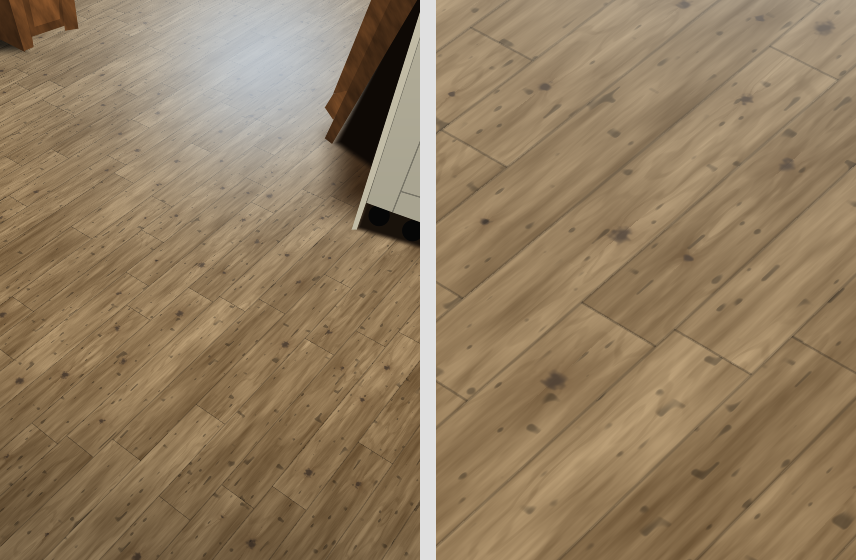
Left, the full canvas; right, a detail of the centre.
This texture is drawn by a WebGL 2 fragment shader. Its source:

```glsl
#version 300 es
precision highp float;
// Oak plank floor seen in perspective, with a cool window glare at the far end.
// Two vanishing points give plane coordinates for planks, grain and knots;
// convex quads lay the furniture and its shadows over the floor.
uniform vec2 u_resolution;
out vec4 fragColor;

float hash(vec2 p) {
  vec3 q = fract(p.xyx * vec3(0.1031, 0.1030, 0.0973));
  q += dot(q, q.yzx + 33.33);
  return fract((q.x + q.y) * q.z);
}

float noise(vec2 p) {
  vec2 i = floor(p), f = fract(p);
  f = f * f * (3.0 - 2.0 * f);
  return mix(mix(hash(i), hash(i + vec2(1, 0)), f.x),
             mix(hash(i + vec2(0, 1)), hash(i + vec2(1, 1)), f.x), f.y);
}

float fbm(vec2 p) {
  float sum = 0.0, amp = 0.5;
  for (int i = 0; i < 4; i++) {
    sum += amp * noise(p);
    p = p * 2.03 + 17.1;
    amp *= 0.5;
  }
  return sum / 0.9375;
}

// Signed distance to the right of the line a-b
float side(vec2 p, vec2 a, vec2 b) {
  vec2 e = normalize(b - a);
  return (p.x - a.x) * e.y - (p.y - a.y) * e.x;
}

// Coverage of a convex quad with clockwise corners
float quad(vec2 p, vec2 a, vec2 b, vec2 c, vec2 d, float blur) {
  float s = min(min(side(p, a, b), side(p, b, c)), min(side(p, c, d), side(p, d, a)));
  return smoothstep(-blur, blur, s);
}

vec3 floorColor(vec2 p) {
  // Plane coordinates: x across the planks, y along them
  float depth = 1.77 - p.y;
  vec2 plane = vec2(p.x - 1.82, p.x + 1.82) / depth;
  float across = plane.x / 0.057 + 0.28;
  float row = floor(across);
  float along = plane.y / 0.45 + hash(vec2(row + 90.0, 3.0));
  vec2 plank = vec2(row, floor(along)) + 60.0;
  vec2 cell = vec2(fract(across), fract(along));
  vec2 shift = vec2(hash(plank), hash(plank + 9.7)) * 40.0;

  // Knots: one possible in each third of a plank
  float third = floor(cell.y * 3.0);
  vec2 seed = plank * 3.0 + vec2(third * 7.0, third);
  vec2 centre = vec2(0.25 + 0.5 * hash(seed), (third + 0.3 + 0.4 * hash(seed + 4.0)) / 3.0);
  vec2 offset = (cell - centre) * vec2(0.057, 0.45);
  float size = mix(0.003, 0.0085, hash(seed + 8.0)) * step(0.52, hash(seed + 2.0));
  float knotDist = length(offset * vec2(1.0, 0.72)) + 0.004 * (noise(plane * 300.0) - 0.5);
  float knot = size > 0.0 ? 1.0 - smoothstep(size * 0.25, size, knotDist) : 0.0;
  float halo = size > 0.0 ? exp(-knotDist / (size * 1.6)) : 0.0;

  // Fine streaks, wide figure and curved growth rings
  vec2 warped = plane + vec2(0.006 * halo * sign(offset.x), 0.0);
  float streak = fbm(vec2(warped.x * 190.0, warped.y * 15.0) + shift);
  float figure = fbm(vec2(warped.x * 38.0, warped.y * 6.0) + shift.yx);
  float ring = 0.5 + 0.5 * sin(figure * 42.0 + warped.x * 90.0);
  float cloud = fbm(plane * vec2(12.0, 6.0) + 30.0);
  float tone = 0.53 + 0.34 * (hash(plank + 5.0) - 0.5) + 0.75 * (streak - 0.5);
  tone += 0.75 * (figure - 0.5) + 0.3 * (cloud - 0.5);
  tone -= 0.15 * smoothstep(0.55, 1.0, ring) * smoothstep(0.35, 0.65, figure);
  vec3 wood = mix(vec3(0.40, 0.305, 0.19), vec3(0.70, 0.59, 0.435), clamp(tone, 0.0, 1.0));
  wood = mix(wood, vec3(0.37, 0.26, 0.15), 0.45 * halo);
  wood = mix(wood, vec3(0.25, 0.20, 0.16), 0.8 * knot);

  // Small dark flecks
  float fleck = noise(plane * vec2(170.0, 65.0) + shift);
  wood *= 1.0 - 0.3 * smoothstep(0.86, 0.97, fleck);

  // Thin seams between rows and at plank ends
  float seam = min(cell.x, 1.0 - cell.x) * 0.057 * depth;
  float joint = min(cell.y, 1.0 - cell.y) * 0.45 * depth;
  wood *= 1.0 - 0.20 * (1.0 - smoothstep(0.0004, 0.0022, seam));
  wood *= 1.0 - 0.24 * (1.0 - smoothstep(0.0004, 0.0022, joint));

  // Room light, dim near corners, and window glare
  wood *= 0.80 + 0.24 * smoothstep(0.0, 0.48, p.y + 0.25 * p.x);
  wood *= 1.0 - 0.18 * smoothstep(0.35, 0.0, p.x) * smoothstep(0.65, 1.0, p.y);
  float haze = exp(-dot((p - vec2(0.44, 1.0)) / vec2(0.36, 0.38), (p - vec2(0.44, 1.0)) / vec2(0.36, 0.38)));
  float glare = exp(-pow(length((p - vec2(0.47, 0.89)) / vec2(0.19, 0.19)), 2.0));
  wood = mix(wood, vec3(0.77, 0.76, 0.73), 0.55 * haze);
  wood = mix(wood, vec3(0.78, 0.84, 0.91), 0.68 * glare);

  // Soft shadows by the furniture
  float shade = quad(p, vec2(0.60, 0.64), vec2(0.60, 0.75), vec2(0.80, 0.90), vec2(0.80, 0.55), 0.045);
  float under = quad(p, vec2(-0.1, 0.905), vec2(-0.1, 1.1), vec2(0.04, 1.0), vec2(0.045, 0.91), 0.012);
  return wood * mix(vec3(1), vec3(0.38, 0.30, 0.22), shade) * (1.0 - 0.75 * under);
}

void main() {
  vec2 p = gl_FragCoord.xy / u_resolution.y;
  p.x *= 0.75 * u_resolution.y / u_resolution.x;
  vec3 color = floorColor(p);
  float e = 0.001;
  vec3 oak = vec3(0.40, 0.25, 0.13) * (0.7 + 0.6 * fbm(p * mat2(90, 45, -12, 25)));

  // Small wooden cabinet, upper left
  color = mix(color, oak * 0.6, quad(p, vec2(-0.1, 0.98), vec2(-0.1, 1.1), vec2(0.02, 1.1), vec2(0.045, 0.907), e));
  color = mix(color, oak * 1.05, quad(p, vec2(0.043, 0.909), vec2(0.01, 1.02), vec2(0.045, 1.02), vec2(0.060, 0.916), e));
  color = mix(color, oak * 0.85, quad(p, vec2(0.056, 0.934), vec2(0.035, 1.02), vec2(0.12, 1.02), vec2(0.118, 0.955), e));
  color = mix(color, oak * 1.12, quad(p, vec2(0.062, 0.952), vec2(0.047, 1.02), vec2(0.104, 1.02), vec2(0.107, 0.966), e));
  color = mix(color, oak, quad(p, vec2(0.116, 0.945), vec2(0.108, 1.02), vec2(0.130, 1.02), vec2(0.140, 0.949), e));

  // Leaning boards and the dark gap behind them
  color = mix(color, vec3(0.055, 0.035, 0.02), quad(p, vec2(0.60, 0.745), vec2(0.74, 1.02), vec2(0.78, 1.02), vec2(0.665, 0.70), 0.008));
  color = mix(color, oak * 0.8, quad(p, vec2(0.595, 0.833), vec2(0.671, 1.02), vec2(0.72, 1.02), vec2(0.625, 0.83), e));
  color = mix(color, oak * 0.95, quad(p, vec2(0.580, 0.808), vec2(0.595, 0.832), vec2(0.635, 0.842), vec2(0.595, 0.786), e));
  color = mix(color, oak * 0.65, quad(p, vec2(0.580, 0.753), vec2(0.707, 1.02), vec2(0.757, 1.02), vec2(0.593, 0.743), e));

  // Painted cabinet: toe space, feet, side panel, door and grooves
  color = mix(color, vec3(0.10, 0.07, 0.045), quad(p, vec2(0.637, 0.592), vec2(0.655, 0.64), vec2(0.78, 0.60), vec2(0.78, 0.55), 0.006));
  for (int i = 0; i < 2; i++) {
    float foot = length(p - vec2(0.677, 0.615) - float(i) * vec2(0.06, -0.027)) - 0.019;
    color = mix(vec3(0.025), color, smoothstep(-e, e, foot));
  }
  vec3 paint = vec3(0.70, 0.68, 0.60);
  color = mix(color, paint * 1.08, quad(p, vec2(0.628, 0.590), vec2(0.755, 0.995), vec2(0.765, 0.96), vec2(0.637, 0.590), e));
  float door = quad(p, vec2(0.654, 0.638), vec2(0.755, 0.950), vec2(0.765, 0.598), vec2(0.703, 0.620), e);
  color = mix(color, paint * (0.84 + 0.16 * p.y), door);
  float upright = abs(side(p, vec2(0.704, 0.629), vec2(0.75, 0.746)));
  float rail = abs(side(p, vec2(0.713, 0.659), vec2(0.75, 0.648))) + step(p.x, 0.714);
  float crease = abs(side(p, vec2(0.654, 0.638), vec2(0.755, 0.950)));
  color *= 1.0 - 0.3 * door * (1.0 - smoothstep(0.0005, 0.002, min(min(upright, rail), crease)));
  fragColor = vec4(color, 1.0);
}
```
